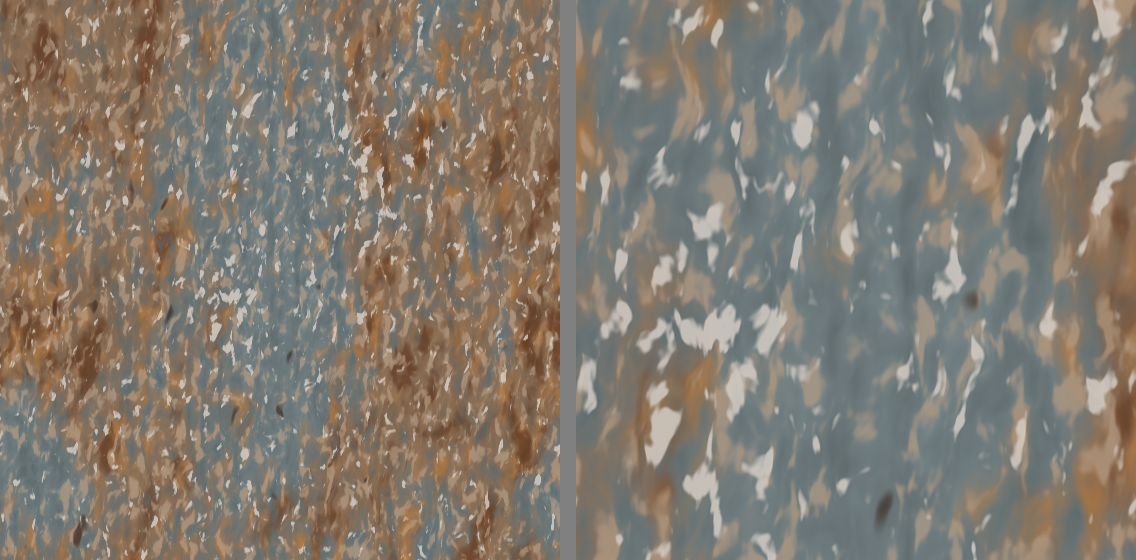
Left: the whole. Right: its middle third, enlarged.
A three.js fragment shader for this texture:

```glsl
varying vec2 vUv;

// Palette
const vec3 SLATE = vec3(0.43, 0.48, 0.49);
const vec3 BROWN = vec3(0.53, 0.42, 0.325);
const vec3 OCHRE = vec3(0.61, 0.43, 0.26);
const vec3 DARK_RUST = vec3(0.41, 0.25, 0.15);
const vec3 TAN = vec3(0.70, 0.61, 0.52);
const vec3 CHALK = vec3(0.83, 0.80, 0.77);
const vec3 PIT = vec3(0.25, 0.19, 0.16);

// Feature frequencies, stretched along the vertical
const vec2 BROAD_FREQ = vec2(5.0, 2.6);
const vec2 STAIN_FREQ = vec2(15.0, 6.0);
const vec2 STREAK_FREQ = vec2(42.0, 3.5);
const vec2 GRAIN_FREQ = vec2(34.0, 15.0);
const vec2 FLECK_FREQ = vec2(62.0, 29.0);
const vec2 FLAKE_FREQ = vec2(66.0, 33.0);

// Patches: centre and radii
const vec4 BARE_COLUMN = vec4(0.50, 0.52, 0.16, 0.55);
const vec4 BARE_LEFT = vec4(0.05, 0.19, 0.10, 0.13);
const vec4 BARE_RIGHT = vec4(0.97, 0.12, 0.05, 0.12);
const vec4 RUST_SPOT = vec4(0.67, 0.43, 0.03, 0.07);
const vec4 RUST_LEFT = vec4(0.08, 0.42, 0.09, 0.10);
const vec4 RUST_RIGHT = vec4(0.97, 0.30, 0.05, 0.17);
const vec4 CHALK_HIGH = vec4(0.66, 0.70, 0.10, 0.14);
const vec4 CHALK_MID = vec4(0.42, 0.48, 0.05, 0.13);
const vec4 CHALK_LEFT = vec4(0.42, 0.75, 0.025, 0.08);

const float LEAN = 0.10;
const float WARP = 0.010;
const float SHADE = 0.17;

vec2 hash2(vec2 p) {
  vec3 q = fract(p.xyx * vec3(0.1031, 0.1030, 0.0973));
  q += dot(q, q.yzx + 33.33);
  return fract((q.xx + q.yz) * q.zy);
}

float cornerSlope(vec2 cell, vec2 offset) {
  return dot(hash2(cell) * 2.0 - 1.0, offset);
}

float gradientNoise(vec2 p) {
  vec2 i = floor(p);
  vec2 f = p - i;
  vec2 u = f * f * f * (f * (f * 6.0 - 15.0) + 10.0);
  vec2 e = vec2(1.0, 0.0);
  float low = mix(cornerSlope(i, f), cornerSlope(i + e, f - e), u.x);
  float high = mix(cornerSlope(i + e.yx, f - e.yx), cornerSlope(i + 1.0, f - 1.0), u.x);
  return 1.5 * mix(low, high, u.y);
}

float fbm(vec2 p) {
  float sum = 0.0;
  float gain = 1.0;
  for (int octave = 0; octave < 3; octave++) {
    sum += gain * gradientNoise(p);
    p = p * 2.03 + vec2(17.3, 41.7);
    gain *= 0.5;
  }
  return sum;
}

float patchAt(vec2 p, vec4 area) {
  vec2 d = (p - area.xy) / area.zw;
  return exp(-dot(d, d));
}

void main() {
  // Leaning, gently warped coordinates for the weathering
  vec2 p = vUv - vec2(LEAN * vUv.y, 0.0);
  p += WARP * vec2(fbm(vUv * vec2(18.0, 12.0)), fbm(vUv * vec2(15.0, 10.0) + 50.0));

  float broad = fbm(p * BROAD_FREQ + 7.0);
  float stain = fbm(p * STAIN_FREQ + 23.0);
  float streak = fbm(vUv * STREAK_FREQ + 61.0);
  float grain = fbm(p * GRAIN_FREQ + 90.0);
  float fleck = fbm(p * FLECK_FREQ + 130.0);
  float flake = fbm(p * FLAKE_FREQ + 210.0);

  // Large layout, with its outlines loosened by the broad noise
  vec2 region = vUv + 0.06 * vec2(broad, stain);
  float bare = patchAt(region, BARE_COLUMN) + patchAt(region, BARE_LEFT)
    + patchAt(region, BARE_RIGHT);
  float rusted = patchAt(region, RUST_SPOT) + patchAt(region, RUST_LEFT)
    + patchAt(region, RUST_RIGHT);
  float chalky = patchAt(region, CHALK_HIGH) + patchAt(region, CHALK_MID)
    + patchAt(region, CHALK_LEFT);

  // Slate ground under brown and ochre rust
  float rust = 0.70 - 0.62 * bare + 0.5 * rusted + 0.45 * broad
    + 0.30 * stain + 0.35 * grain + 0.30 * fleck + 0.12 * streak;
  rust = smoothstep(0.10, 0.85, rust);
  float ochre = smoothstep(0.05, 0.70, 0.6 * grain + 0.5 * stain + 0.25 * rusted - 0.3 * broad);
  vec3 color = mix(SLATE, mix(BROWN, OCHRE, ochre), rust);

  // Dark stains
  float dark = 0.7 * stain + 0.5 * broad - 0.5 * grain - 0.3 * flake + 0.35 * rusted;
  color = mix(color, DARK_RUST, 0.8 * rust * smoothstep(0.18, 0.75, dark));
  color *= 1.0 + SHADE * (0.6 * fleck + 0.5 * grain + 0.4 * streak);

  // Tan flecks and chalky flakes
  float tanCover = smoothstep(0.08, 0.55, fleck + 0.2 * streak - 0.2 * stain);
  color = mix(color, TAN, 0.68 * tanCover);
  float chalkCover = smoothstep(0.28, 0.60, flake + 0.36 * chalky - 0.12 + 0.15 * streak);
  color = mix(color, CHALK, 0.85 * chalkCover);

  // Sparse deep pits
  float pit = smoothstep(0.72, 0.98, fbm(p * vec2(26.0, 10.0) + 300.0) + 0.15 * grain);
  color = mix(color, PIT, 0.75 * pit);

  gl_FragColor = vec4(clamp(color, 0.0, 1.0), 1.0);
}
```
